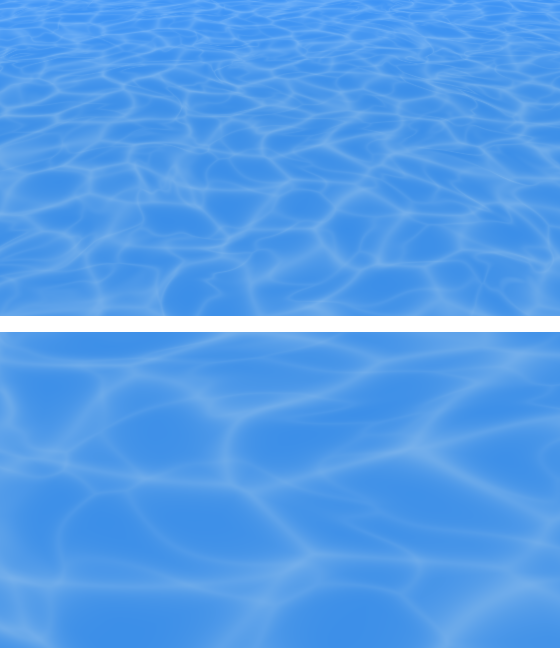
Top, the full canvas; bottom, a detail of the centre.
Write a WebGL 2 fragment shader that draws this texture.

```glsl
#version 300 es
precision highp float;
// Rippling pool water in perspective, crossed by a web of soft caustic light.

#define HORIZON 1.6         // vanishing line, in canvas heights
#define CELL_DENSITY 5.3    // cells across one unit of the water plane
#define DEPTH_STRETCH 2.4   // plane depth relative to its width
#define WARP 0.20           // bending of the light web
#define LINE_FALLOFF 8.0    // higher gives thinner lines
#define GLOW_FALLOFF 2.6    // higher gives tighter halos
#define DEEP vec3(0.222, 0.552, 0.908)
#define LIGHT vec3(0.465, 0.692, 0.922)
#define FAR_TINT vec3(0.005, 0.020, 0.055)

uniform vec2 u_resolution;
out vec4 fragColor;

vec2 hash2(vec2 cell) {
  vec3 q = fract(cell.xyx * vec3(0.1031, 0.1030, 0.0973));
  q += dot(q, q.yzx + 33.33);
  return fract((q.xx + q.yz) * q.zy);
}

// Layered sines that bend straight cell borders into ripples.
vec2 ripple(vec2 p) {
  vec2 offset = vec2(0.0);
  float amplitude = 1.0;
  for (int i = 0; i < 3; i++) {
    offset += amplitude * sin(p.yx * vec2(1.7, 1.4) + vec2(0.6, 2.1) + offset.yx);
    p = mat2(1.5, 1.1, -1.1, 1.5) * p + 3.7;
    amplitude *= 0.52;
  }
  return offset;
}

// Gaps from the nearest cell centre to the second and third nearest.
vec2 cellGaps(vec2 p) {
  vec2 base = floor(p);
  vec3 nearest = vec3(9.0);
  for (int y = -2; y <= 2; y++) {
    for (int x = -2; x <= 2; x++) {
      vec2 cell = base + vec2(x, y);
      float d = length(cell + 0.08 + 0.84 * hash2(cell) - p);
      if (d < nearest.x) nearest = vec3(d, nearest.xy);
      else if (d < nearest.y) nearest = vec3(nearest.x, d, nearest.y);
      else nearest.z = min(nearest.z, d);
    }
  }
  return nearest.yz - nearest.x;
}

// Returns border line, junction flare and wide halo strengths.
vec3 lightWeb(vec2 p, float blur) {
  vec2 gaps = cellGaps(p);
  gaps = sqrt(gaps * gaps + blur * blur) - 0.6 * blur;
  return vec3(exp(-LINE_FALLOFF * gaps), exp(-GLOW_FALLOFF * gaps.x));
}

void main() {
  vec2 uv = gl_FragCoord.xy / u_resolution.y;
  float aspect = u_resolution.x / u_resolution.y;

  // Project the canvas onto the water plane.
  float depth = 1.0 / (HORIZON - uv.y);
  vec2 plane = CELL_DENSITY * depth * vec2(uv.x - 0.5 * aspect, DEPTH_STRETCH);
  float footprint = CELL_DENSITY * DEPTH_STRETCH * depth * depth / u_resolution.y;
  float blur = 0.035 + 0.7 * footprint;

  // Strong web, with a fainter one folded across it.
  vec2 bend = ripple(plane);
  vec3 web = lightWeb(plane + WARP * bend, blur);
  vec2 crossing = mat2(0.87, 0.5, -0.5, 0.87) * plane * 1.15 + 17.3;
  vec3 wisps = lightWeb(crossing + 1.5 * WARP * ripple(crossing + bend), blur);

  // Uneven focus of the light.
  float focus = 0.5 + 0.25 * (sin(plane.x * 1.3 + bend.y) + sin(plane.y * 1.1 + bend.x));
  float light = mix(0.30, 0.46, focus) * web.x + 0.26 * web.y + 0.23 * web.z;
  light += mix(0.34, 0.12, focus) * wisps.x + 0.10 * wisps.y + 0.12 * wisps.z;
  light = light / (1.0 + 0.12 * light * light);

  // Water colour, clearer and bluer with distance.
  vec3 color = mix(DEEP, LIGHT, light);
  float distant = smoothstep(0.62, 1.06, uv.y + 0.06 * (0.5 - uv.x / aspect));
  color += FAR_TINT * distant;
  fragColor = vec4(color, 1.0);
}
```
